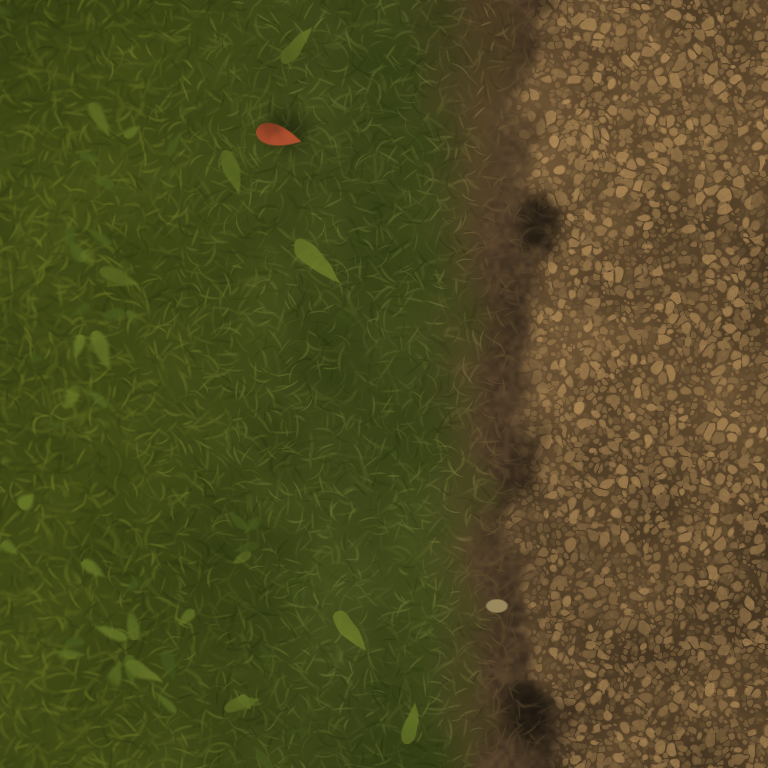
A Shadertoy shader for this texture:

```glsl
#define TURF_EDGE 0.635
#define GRAVEL_EDGE 0.700
#define BLADE_LAYERS 6
#define BLADE_SCALE 27.0
#define CLOVER_SCALE 19.0
#define STONE_SCALE 62.0
#define GRASS_DARK vec3(0.165, 0.205, 0.055)
#define GRASS_LIGHT vec3(0.39, 0.425, 0.185)
#define STRAW vec3(0.47, 0.39, 0.225)
#define SOIL vec3(0.285, 0.22, 0.145)
#define STONE vec3(0.56, 0.44, 0.275)
#define LEAF_GREEN vec3(0.45, 0.52, 0.17)

vec3 hash3(vec2 p) {
  vec3 q = fract(p.xyx * vec3(0.1031, 0.1030, 0.0973));
  q += dot(q, q.yxz + 33.33);
  return fract((q.xxy + q.yzz) * q.zyx);
}

float noise(vec2 p) {
  vec2 i = floor(p), f = fract(p);
  f = f * f * (3.0 - 2.0 * f);
  return mix(mix(hash3(i).x, hash3(i + vec2(1, 0)).x, f.x),
             mix(hash3(i + vec2(0, 1)).x, hash3(i + vec2(1, 1)).x, f.x), f.y);
}

float fbm(vec2 p) {
  float sum = 0.0, amp = 0.53;
  for (int i = 0; i < 4; i++) {
    sum += amp * noise(p);
    p = mat2(1.6, 1.2, -1.2, 1.6) * p + 7.3;
    amp *= 0.5;
  }
  return sum;
}

vec2 turn(vec2 p, float a) {
  float c = cos(a), s = sin(a);
  return vec2(c * p.x + s * p.y, c * p.y - s * p.x);
}

vec2 neighbour(int j) { return vec2(j % 3, j / 3) - 1.0; }

// Pointed oval along x, widest nearer its base
float leafMask(vec2 q, float len, float width, float soft) {
  float t = clamp(q.x / len + 0.5, 0.0, 1.0);
  float edge = abs(q.y) - width * 2.6 * sqrt(t) * (1.0 - t);
  return smoothstep(soft, -soft, edge) * step(abs(q.x), len * 0.5);
}

// Curved strokes in jittered cells: x = tone, y = coverage
vec2 blades(vec2 p, float blur) {
  vec2 result = vec2(0.25, 0.0);
  for (int k = 0; k < BLADE_LAYERS; k++) {
    float layer = float(k);
    vec2 g = turn(p, layer * 0.9) * (BLADE_SCALE + 4.0 * layer) + layer * 17.0;
    for (int j = 0; j < 9; j++) {
      vec2 id = floor(g) + neighbour(j);
      vec3 h = hash3(id + layer * 31.0), v = hash3(id + 91.0 + layer * 13.0);
      vec2 q = turn(g - id - h.xy, h.z * 6.283);
      q.y -= (v.x - 0.5) * 1.3 * q.x * q.x;
      float reach = mix(0.45, 0.95, v.y);
      float along = smoothstep(reach, reach * 0.3, abs(q.x));
      float width = (0.06 + 0.07 * v.x) * (0.4 + 0.6 * along) + blur;
      float m = along * smoothstep(width, width * 0.15, abs(q.y));
      result.x = mix(result.x, v.z * (0.65 + 0.07 * layer), m * 0.65);
      result.y = max(result.y, m * step(0.45, v.z));
    }
  }
  return result;
}

// Rounded Voronoi pebbles: x = mask, y = shade
vec2 pebbles(vec2 g) {
  float near = 9.0, second = 9.0;
  vec3 pick = vec3(0.0);
  for (int j = 0; j < 9; j++) {
    vec2 id = floor(g) + neighbour(j);
    vec3 h = hash3(id);
    float d = length(turn(g - id - h.xy, h.z * 6.283) * vec2(0.85, 1.2));
    second = min(second, max(d, near));
    if (d < near) { near = d; pick = hash3(id + 57.0); }
  }
  float r = mix(0.22, 0.62, pick.x);
  float m = smoothstep(0.02, 0.22, second - near);
  return vec2(m * smoothstep(r + 0.1, r - 0.1, near), pick.y);
}

// Clover, thickest toward the left
vec3 addClover(vec3 col, vec2 p, float soft) {
  vec2 g = p * CLOVER_SCALE;
  float density = smoothstep(0.36, 0.66, fbm(p * 6.0 + 4.0));
  density *= mix(0.95, 0.12, smoothstep(0.05, 0.6, p.x + 0.2 * p.y));
  for (int j = 0; j < 9; j++) {
    vec2 id = floor(g) + neighbour(j);
    vec3 h = hash3(id + 211.0), v = hash3(id + 307.0);
    vec2 q = turn(g - id - h.xy, h.z * 6.283) / CLOVER_SCALE;
    float m = leafMask(q, mix(0.022, 0.046, v.x), mix(0.005, 0.01, v.y), soft);
    vec3 tint = mix(vec3(0.27, 0.34, 0.11), LEAF_GREEN, v.z * v.z);
    col = mix(col, tint, m * 0.75 * smoothstep(0.0, 0.35, density - v.y * 0.6));
  }
  return col;
}

// Larger leaves: centre, angle, length
const vec4 LEAVES[10] = vec4[10](
  vec4(0.414, 0.659, -0.75, 0.08), vec4(0.387, 0.941, 0.9, 0.06),
  vec4(0.13, 0.844, -1.0, 0.05), vec4(0.302, 0.776, -1.35, 0.06),
  vec4(0.155, 0.638, -0.4, 0.055), vec4(0.134, 0.544, -1.2, 0.055),
  vec4(0.188, 0.124, -0.5, 0.054), vec4(0.456, 0.177, -0.9, 0.064),
  vec4(0.315, 0.084, 0.3, 0.048), vec4(0.534, 0.058, 1.35, 0.055));

void mainImage(out vec4 fragColor, in vec2 fragCoord) {
  vec2 p = fragCoord / iResolution.xy;
  float rough = fbm(p * 14.0) - 0.5, broad = fbm(p * 4.0 + 9.0) - 0.5;
  float soft = 0.0012 + 0.003 * smoothstep(0.45, 0.0, p.x);
  float top = smoothstep(0.6, 0.9, p.y);
  // Soil and gravel
  vec3 col = SOIL * (0.8 + 0.8 * rough + 0.3 * noise(p * 150.0));
  float bulge = 0.055 * exp(-pow(abs(p.y - 0.33) / 0.045, 2.0));
  float gravel = smoothstep(-0.025, 0.035, p.x - GRAVEL_EDGE + bulge + 0.12 * rough);
  vec2 g = (p + 0.006 * noise(p * 40.0)) * STONE_SCALE;
  vec2 coarse = pebbles(g), fine = pebbles(g * 1.75 + 40.0);
  vec3 bed = vec3(0.325, 0.25, 0.155) * (1.0 + 0.5 * broad + 0.4 * rough);
  bed = mix(bed, STONE * (0.68 + 0.35 * fine.y), fine.x * 0.7);
  bed = mix(bed, STONE * (0.7 + 0.48 * coarse.y), coarse.x * 0.8 * smoothstep(0.1, 0.4, coarse.y));
  col = mix(col, bed * (1.0 + 0.4 * broad), gravel);
  for (int i = 0; i < 4; i++) {
    vec2 hollow = vec2(0.68 + 0.008 * float(i), 0.09 + 0.31 * float(i));
    float d = length((p - hollow) * vec2(1.6, 0.8)) + 0.06 * rough;
    col *= 1.0 - 0.32 * smoothstep(0.055, 0.01, d);
  }
  // Turf, drying out along the verge
  vec2 blade = blades(p, 0.05 * smoothstep(0.4, 0.0, p.x));
  float dry = smoothstep(0.53, 0.665, p.x + 0.08 * rough + 0.025 * top);
  vec3 dark = mix(GRASS_DARK, vec3(0.22, 0.175, 0.1), dry);
  vec3 light = mix(GRASS_LIGHT, STRAW, dry);
  light.b -= 0.06 * smoothstep(0.5, 0.1, p.x);
  float tone = blade.x * 0.95 + 0.08 + 0.35 * broad + 0.25 * rough;
  vec3 grass = addClover(mix(dark, light, clamp(tone, 0.0, 1.0)), p, soft);
  for (int i = 0; i < 10; i++) {
    vec4 leaf = LEAVES[i];
    vec2 q = turn(p - leaf.xy, leaf.z);
    q.y += 0.006 * (noise(p * 45.0) - 0.5);
    float m = leafMask(q, leaf.w, leaf.w * 0.17, soft);
    grass = mix(grass, LEAF_GREEN * (0.9 + 0.5 * rough), m * 0.85);
  }
  float verge = p.x - TURF_EDGE - 0.035 * top + 0.1 * rough;
  float wisps = blade.y * smoothstep(0.085, 0.0, verge) * 0.6;
  col = mix(col, grass, max(smoothstep(0.025, -0.03, verge), wisps));
  // Fallen leaf and a pale pebble
  vec2 q = turn(p - vec2(0.363, 0.823), -0.25);
  col *= 1.0 - 0.35 * smoothstep(0.045, 0.0, length(q - 0.01));
  col = mix(col, vec3(0.72, 0.33, 0.19) * (1.0 + rough), leafMask(q, 0.06, 0.014, 0.0015));
  float pebble = length((p - vec2(0.647, 0.211)) * vec2(1.0, 1.6));
  col = mix(col, vec3(0.6, 0.53, 0.36), smoothstep(0.016, 0.012, pebble));
  fragColor = vec4(clamp(col, 0.0, 1.0), 1.0);
}
```
